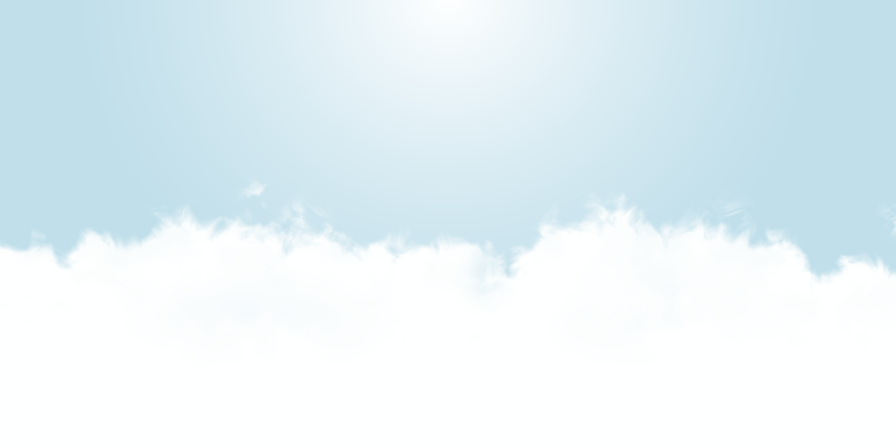
Reproduce this background procedurally as a WebGL 1 fragment shader.

```glsl
precision highp float;
// A pale blue sky lit by a white glow at the top centre, above a bank of white cloud.
// The bank is a skyline of rounded mounds roughened by fractal noise, with
// loose wisps over it, a thin gap near the middle and faint shading inside.

uniform vec2 u_resolution;

#define SKY_BLUE vec3(0.752, 0.873, 0.918)
#define GLOW_WHITE vec3(0.995, 0.998, 1.0)
#define CLOUD_WHITE vec3(0.996, 1.0, 1.0)
#define CLOUD_SHADE vec3(0.935, 0.965, 0.98)
#define GLOW_RADIUS 0.88
#define GLOW_FALLOFF 1.4
#define BANK_BASE 0.395
#define EDGE_ROUGHNESS 0.13
#define EDGE_SOFTNESS 0.042

float hash(vec2 p) {
  p = fract(p * vec2(0.1031, 0.1137));
  p += dot(p, p.yx + 33.33);
  return fract((p.x + p.y) * p.x * 17.0);
}

float noise(vec2 p) {
  vec2 cell = floor(p), f = fract(p);
  f = f * f * (3.0 - 2.0 * f);
  float low = mix(hash(cell), hash(cell + vec2(1.0, 0.0)), f.x);
  float high = mix(hash(cell + vec2(0.0, 1.0)), hash(cell + vec2(1.0, 1.0)), f.x);
  return mix(low, high, f.y);
}

float fbm(vec2 p) {
  float sum = 0.0, gain = 0.5;
  for (int i = 0; i < 5; i++) {
    sum += gain * noise(p);
    p = mat2(1.6, 1.2, -1.2, 1.6) * p + 7.3;
    gain *= 0.5;
  }
  return sum / 0.97;
}

// Height of one rounded mound above the base of the bank
float mound(float x, float center, float halfWidth, float top) {
  float d = (x - center) / halfWidth;
  return mix(BANK_BASE, top, pow(max(1.0 - d * d, 0.0), 0.6));
}

// Skyline of the bank, from left to right
float skyline(float x) {
  float h = mound(x, 0.03, 0.16, 0.462);
  h = max(h, mound(x, 0.24, 0.14, 0.478));
  h = max(h, mound(x, 0.47, 0.25, 0.527));
  h = max(h, mound(x, 0.66, 0.14, 0.493));
  h = max(h, mound(x, 0.93, 0.22, 0.470));
  h = max(h, mound(x, 1.37, 0.24, 0.540));
  h = max(h, mound(x, 1.56, 0.15, 0.525));
  h = max(h, mound(x, 1.70, 0.11, 0.462));
  return max(h, mound(x, 1.96, 0.13, 0.425));
}

// Soft elliptical spot, 1 at its centre
float spot(vec2 p, vec2 center, vec2 radius) {
  vec2 d = (p - center) / radius;
  return exp(-dot(d, d));
}

vec3 skyColor(vec2 p) {
  float d = length((p - vec2(1.0, 1.0)) * vec2(1.0, 1.08)) / GLOW_RADIUS;
  return mix(SKY_BLUE, GLOW_WHITE, pow(max(1.0 - d, 0.0), GLOW_FALLOFF));
}

float cloudCover(vec2 p) {
  vec2 warp = vec2(noise(p * 18.0), noise(p * 18.0 + 40.0)) - 0.5;
  float detail = fbm(p * 21.0 + warp);
  float depth = skyline(p.x) - p.y + (detail - 0.5) * EDGE_ROUGHNESS;
  float cover = smoothstep(-0.012, EDGE_SOFTNESS, depth);

  // Thin veils just under the skyline, and the gap between the two banks
  float veil = smoothstep(0.4, 0.75, fbm(p * 13.0 + 20.0));
  cover *= 1.0 - 0.22 * veil * exp(-max(depth, 0.0) * 16.0);
  cover *= 1.0 - 0.5 * spot(p, vec2(1.085, 0.385), vec2(0.035, 0.05)) * smoothstep(0.25, 0.65, detail);

  // Loose wisps above the bank
  float wisps = spot(p, vec2(0.578, 0.555), vec2(0.035, 0.04));
  wisps = max(wisps, spot(p, vec2(0.675, 0.515), vec2(0.045, 0.03)));
  wisps = max(wisps, spot(p, vec2(1.635, 0.520), vec2(0.030, 0.03)));
  wisps = max(wisps, spot(p, vec2(1.715, 0.462), vec2(0.045, 0.03)));
  wisps = max(wisps, spot(p, vec2(1.995, 0.510), vec2(0.025, 0.03)));
  float strands = smoothstep(0.38, 0.72, fbm(p * 32.0 + 2.0 * warp));
  return max(cover, 0.8 * wisps * strands);
}

vec3 cloudColor(vec2 p) {
  float hollows = spot(p, vec2(0.56, 0.29), vec2(0.20, 0.07));
  hollows = max(hollows, spot(p, vec2(1.46, 0.31), vec2(0.16, 0.08)));
  float shade = hollows * smoothstep(0.3, 0.75, fbm(p * 9.0 + 3.0));
  return mix(CLOUD_WHITE, CLOUD_SHADE, 0.6 * shade);
}

void main() {
  vec2 p = gl_FragCoord.xy / u_resolution * vec2(2.0, 1.0);
  gl_FragColor = vec4(mix(skyColor(p), cloudColor(p), cloudCover(p)), 1.0);
}
```
